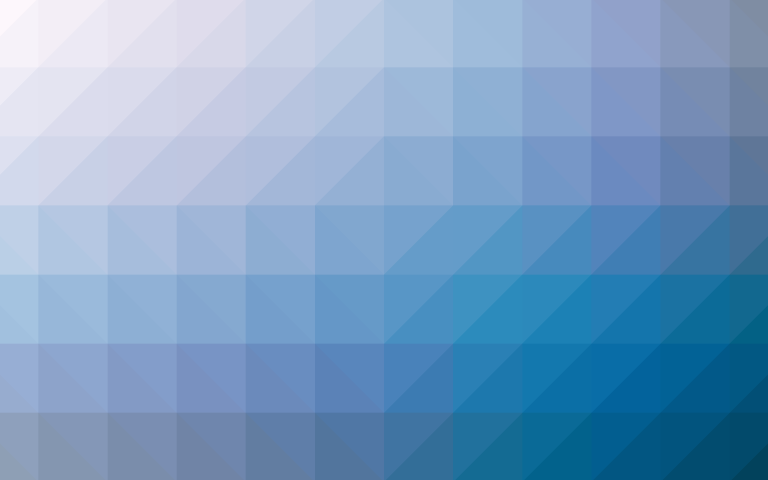
Write a Shadertoy shader that draws this background.

```glsl
// Low-poly mosaic of right triangles fading from pale lavender to deep navy blue.

// Position of x between a and b, limited to 0..1
float ramp(float a, float b, float x) {
    return clamp((x - a) / (b - a), 0.0, 1.0);
}

// Smooth colour field; pos.x counts columns from the left, pos.y rows from the top
vec3 palette(vec2 pos) {
    // Across: white, lavender, sky, periwinkle, slate
    vec3 col = mix(vec3(261, 254, 256), vec3(221, 219, 235), ramp(-1.0, 3.0, pos.x));
    col = mix(col, vec3(159, 189, 219), ramp(3.0, 7.0, pos.x));
    col = mix(col, vec3(146, 163, 205), ramp(7.0, 9.0, pos.x));
    col = mix(col, vec3(120, 133, 147), ramp(9.0, 12.0, pos.x));

    // Downwards: darken, red first and blue last
    col -= vec3(35, 25, 13) * ramp(0.0, 2.0, pos.y);
    col -= vec3(55, 26, 14) * ramp(2.0, 4.0, pos.y);
    col -= vec3(10, 22, 13) * ramp(4.0, 5.0, pos.y);
    col -= vec3(18, 26, 52) * ramp(5.0, 7.0, pos.y);

    // Saturated blue in the lower right
    float deep = smoothstep(5.0, 8.5, pos.x) * smoothstep(2.0, 5.0, pos.y);
    col += vec3(-40, 13, -1) * deep;
    return clamp(col / 255.0, 0.008, 1.0);
}

// Flat colour of the triangle under p, where p is in cells from the centre
vec3 mosaic(vec2 p) {
    p.y += 0.5;
    vec2 cell = floor(p);
    vec2 local = fract(p);
    vec2 index = vec2(cell.x + 6.0, 3.0 - cell.y);

    // The diagonal turns between opposite quadrants
    float lean = (index.x < 6.0) == (index.y < 3.0) ? 1.0 : -1.0;
    float side = local.y - 0.5 > lean * (local.x - 0.5) ? 1.0 : -1.0;

    // Sample the field at the triangle's centroid
    return palette(index - side * vec2(lean, 1.0) / 6.0);
}

void mainImage(out vec4 fragColor, in vec2 fragCoord) {
    vec3 sum = vec3(0.0);
    // 3x3 supersampling smooths the edges
    for (int i = 0; i < 9; i++) {
        vec2 jitter = (vec2(i % 3, i / 3) - 1.0) / 3.0;
        vec2 p = (fragCoord + jitter - 0.5 * iResolution.xy) / iResolution.y;
        sum += mosaic(p / 0.144);
    }
    fragColor = vec4(sum / 9.0, 1.0);
}
```
